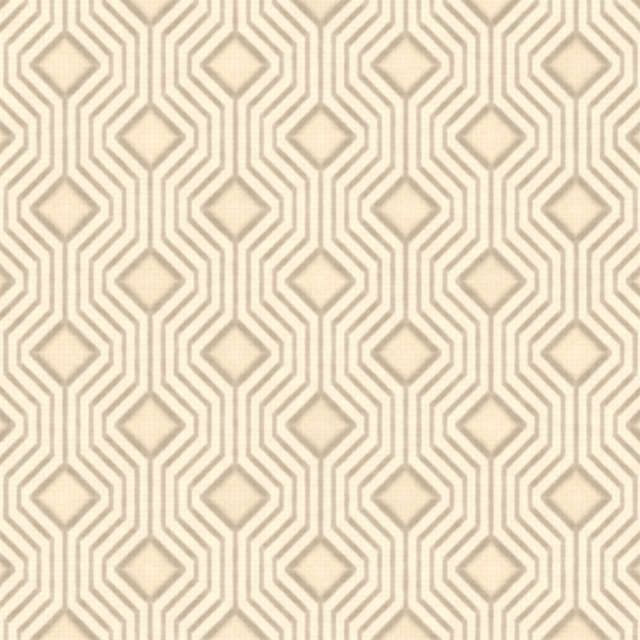
A WebGL 2 fragment shader for this pattern:

```glsl
#version 300 es
precision highp float;
// Cream trellis: staggered peach diamonds joined by stems, with three lines
// flowing between each pair of columns. One folded quarter cell is inverted to
// a band coordinate that is 0 on one diamond outline and 1 on the next.
uniform vec2 u_resolution;
out vec4 outColor;

float hash(vec2 p) {
    p = fract(p * vec2(0.1031, 0.1137));
    p += dot(p, p.yx + 33.33);
    return fract((p.x + p.y) * p.x * 17.0);
}

// Layered sines: soft, uneven pigment
float mottle(vec2 p) {
    float sum = 0.0, amp = 0.5;
    for (int i = 0; i < 4; i++) {
        sum += amp * sin(p.x + 1.7 * sin(p.y)) * sin(p.y * 1.1 + 1.3 * sin(p.x * 0.7));
        p = mat2(1.5, 1.1, -1.1, 1.5) * p + 2.3;
        amp *= 0.6;
    }
    return sum;
}

void main() {
    vec2 uv = gl_FragCoord.xy / u_resolution;
    vec2 halfCell = vec2(0.1331, 0.1126);
    float radius = 0.0515;

    // Fold to a quarter cell, diamonds at (0,0) and at halfCell
    vec2 grid = (uv - vec2(0.1016, 0.8984)) / (2.0 * halfCell);
    vec2 q = abs(grid - round(grid)) * 2.0 * halfCell;

    // Band coordinate: vertical, diagonal and shifted vertical stretches
    vec2 gap = halfCell - radius;
    float band = min(q.x / gap.x,
                     max((q.x - radius) / gap.x, (q.x + q.y - radius) / (gap.x + gap.y)));
    float shift = (q.x - gap.x * band) / radius;
    float diagonal = smoothstep(0.0, 0.15, shift) * smoothstep(0.0, 0.15, 1.0 - shift);

    // Four intervals; the outer two lines are the diamond outlines and stems
    float s = band * 4.0;
    float line = clamp(round(s), 0.0, 4.0);
    float dist = abs(s - line);
    float blur = 4.0 / (gap.x * u_resolution.y) * 0.5;
    float outline = step(1.5, abs(line - 2.0));
    float pigment = mottle(uv * 75.0);
    float stroke = 1.0 - smoothstep(0.06, 0.29 + 0.03 * outline + blur * 0.3, dist + 0.02 * pigment);

    // Cream ground and taupe lines, paler and pinker where vertical
    vec3 ground = vec3(1.0, 0.95, 0.86) + 0.012 * pigment;
    vec3 ink = mix(vec3(0.85, 0.78, 0.70), vec3(0.80, 0.73, 0.63), diagonal);
    ink += 0.035 * pigment - 0.015 * outline;

    // Peach diamonds: tan rim fading to a bright middle, tone varies per repeat
    float inside = max(-band, band - 1.0) * (gap.x + gap.y) / radius;
    float fill = smoothstep(0.0, 0.06, inside);
    vec2 nearest = band < 0.5 ? round(grid) : floor(grid) + 40.5;
    vec3 peach = mix(vec3(0.86, 0.79, 0.68), vec3(0.985, 0.91, 0.79),
                     smoothstep(0.05, 0.42, inside + 0.05 * pigment));
    peach += vec3(0.015, 0.02, 0.035) * smoothstep(0.5, 1.0, inside);
    peach += 0.02 * (hash(nearest + 7.0) - 0.5) + 0.012 * pigment;

    vec3 color = mix(mix(ground, peach, fill), ink, stroke);

    // Woven grain: fine threads and speckle
    vec2 thread = floor(uv * 256.0);
    color += 0.018 * (hash(thread + 3.0) - 0.5);
    color += 0.006 * (sin(uv.x * 800.0) + sin(uv.y * 800.0));
    outColor = vec4(clamp(color, 0.0, 1.0), 1.0);
}
```
